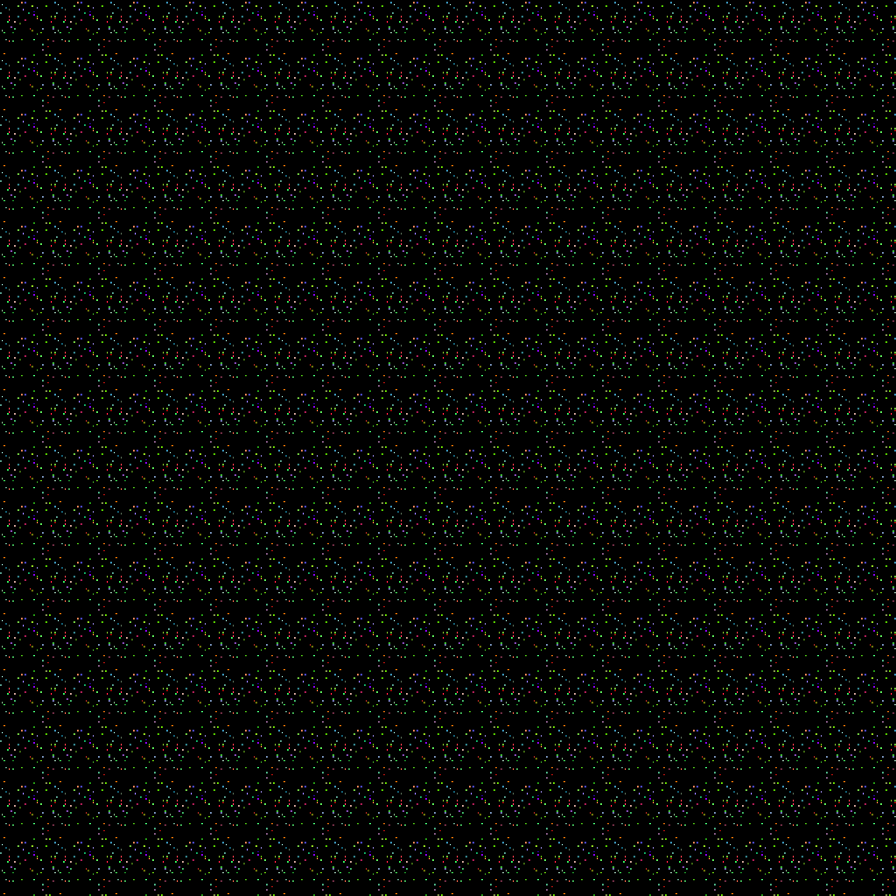
Write a WebGL 1 fragment shader that draws this pattern.

```glsl
precision highp float;
// Tiny coloured dots scattered on black, one cluster repeated 16 by 16.

uniform vec2 u_resolution;

const float REPEATS = 16.0;        // clusters across and down
const float CELLS = 16.0;          // cells per cluster side, one dot at most in each
const float DOT_SIZE = 0.5;        // dot side, in cells
const float BASE_DENSITY = 0.25;   // chance of a dot in an ordinary cell
const float ROW_DENSITY = 0.38;    // chance of a dot in the two busy rows
const float GAP_DENSITY = 0.05;    // chance of a dot inside the gap
const float SCATTER = 0.5;         // 0 spreads dots evenly, 1 leaves them to chance
const float SHADE_VARIATION = 0.4; // brightness spread between dots
const float TINT_VARIATION = 0.5;  // hue spread between dots
const vec2 GAP_CENTRE = vec2(0.40, 0.13); // sparse patch in each cluster
const vec2 GAP_RADIUS = vec2(0.28, 0.16);

const vec3 BACKGROUND = vec3(0.0);
const vec3 GREEN  = vec3(0.37, 0.78, 0.21);
const vec3 MINT   = vec3(0.55, 0.77, 0.64);
const vec3 VIOLET = vec3(0.38, 0.18, 0.80);
const vec3 RED    = vec3(0.88, 0.28, 0.17);
const vec3 BLUE   = vec3(0.36, 0.49, 0.69);

float hash(vec2 p, float seed) {
  return fract(sin(dot(p, vec2(127.1, 311.7)) + seed * 74.7) * 43758.5453);
}

// Random value whose neighbours differ, so equal values do not clump
float spreadHash(vec2 p, vec2 stride, float seed) {
  return fract(dot(p, stride) + SCATTER * hash(p, seed));
}

// Chance that a cell of the cluster holds a dot
float dotDensity(vec2 cell) {
  vec2 p = (cell + 0.5) / CELLS;
  float busyRow = max(1.0 - step(0.5, abs(cell.y - 7.0)),
                      1.0 - step(0.5, abs(cell.y - 10.0)));
  float outsideGap = smoothstep(0.85, 1.15, length((p - GAP_CENTRE) / GAP_RADIUS));
  return mix(GAP_DENSITY, mix(BASE_DENSITY, ROW_DENSITY, busyRow), outsideGap);
}

vec3 dotColour(vec2 cell) {
  float pick = spreadHash(cell, vec2(0.618, 0.325), 4.0);
  vec3 colour = GREEN;
  colour = mix(colour, MINT, step(0.30, pick));
  colour = mix(colour, VIOLET, step(0.48, pick));
  colour = mix(colour, RED, step(0.65, pick));
  colour = mix(colour, BLUE, step(0.84, pick));
  vec3 tint = vec3(hash(cell, 5.0), hash(cell, 6.0), hash(cell, 7.0)) - 0.5;
  float shade = 1.0 + SHADE_VARIATION * (hash(cell, 8.0) - 0.5);
  return clamp(colour * shade + TINT_VARIATION * tint, 0.0, 1.0);
}

void main() {
  // Wrapped cell grid
  vec2 grid = gl_FragCoord.xy / u_resolution * REPEATS * CELLS;
  vec2 cell = mod(floor(grid), CELLS);
  vec2 local = fract(grid);
  vec2 pixel = REPEATS * CELLS / u_resolution;

  // Each dot snaps to one quarter of its cell
  vec2 corner = step(0.5, vec2(hash(cell, 2.0), hash(cell, 3.0)));
  vec2 centre = mix(vec2(0.25), vec2(0.75), corner);
  vec2 edge = 0.5 * DOT_SIZE - abs(local - centre);
  vec2 coverage = clamp(edge / pixel + 0.5, 0.0, 1.0);

  float chance = spreadHash(cell, vec2(0.755, 0.570), 1.0);
  float present = step(chance, dotDensity(cell));
  vec3 colour = mix(BACKGROUND, dotColour(cell), present * coverage.x * coverage.y);
  gl_FragColor = vec4(colour, 1.0);
}
```
